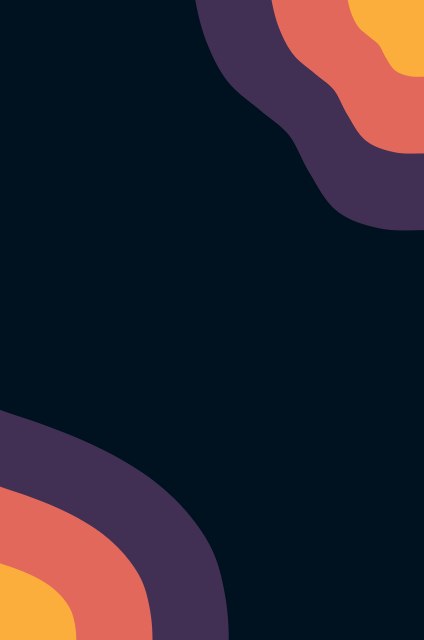
A Shadertoy shader for this background:

```glsl
// Two nests of wavy bands glow from opposite corners of a dark night field.
// Each nest is one polar outline, a smooth spline of radius over angle,
// repeated at one, two and three times the band width.

const vec3 NIGHT = vec3(0.000, 0.071, 0.125);
const vec3 PLUM  = vec3(0.259, 0.184, 0.329);
const vec3 CORAL = vec3(0.886, 0.408, 0.361);
const vec3 AMBER = vec3(0.984, 0.682, 0.235);

const vec2 PAGE = vec2(1.0, 1.5);      // page size, in page widths
const float BAND_WIDTH = 0.1798;       // in page widths
const float QUARTER_TURN = 1.5707963;
const int SPANS = 8;                   // spline spans per quarter turn

// Relative radii from the horizontal to the vertical edge,
// with one extra knot at each end to set the slope there.
const float UPPER_OUTLINE[11] = float[11](
    1.040, 1.0, 0.967, 0.928, 0.862, 0.833, 0.902, 0.993, 1.011, 1.0, 1.011);
const float LOWER_OUTLINE[11] = float[11](
    1.003, 1.0, 1.003, 1.007, 0.989, 0.966, 0.946, 0.940, 0.955, 1.0, 1.098);

// Catmull-Rom spline through the outline knots
float outlineRadius(float knots[11], float angle) {
    float s = clamp(angle / QUARTER_TURN, 0.0, 1.0) * float(SPANS);
    int i = min(int(s), SPANS - 1);
    float t = s - float(i);
    float a = knots[i], b = knots[i + 1], c = knots[i + 2], d = knots[i + 3];
    return b + 0.5 * t * (c - a + t * (2.0 * a - 5.0 * b + 4.0 * c - d
         + t * (3.0 * (b - c) + d - a)));
}

// Distance from the corner, counted in bands
float bandLevel(vec2 fromCorner, float knots[11]) {
    float angle = atan(fromCorner.y, fromCorner.x);
    return length(fromCorner) / (BAND_WIDTH * outlineRadius(knots, angle));
}

// Smooth coverage of everything inside a given band
float inside(float level, float edge, float pixel) {
    return clamp((edge - level) / pixel + 0.5, 0.0, 1.0);
}

void mainImage(out vec4 fragColor, in vec2 fragCoord) {
    vec2 p = fragCoord / iResolution.xy * PAGE;
    float pixel = 1.0 / (iResolution.x * BAND_WIDTH);

    // The nests never overlap, so the nearer one decides
    float level = min(bandLevel(PAGE - p, UPPER_OUTLINE),
                      bandLevel(p, LOWER_OUTLINE));

    // Paint from the outer band inward
    vec3 color = mix(NIGHT, PLUM, inside(level, 3.0, pixel));
    color = mix(color, CORAL, inside(level, 2.0, pixel));
    color = mix(color, AMBER, inside(level, 1.0, pixel));
    fragColor = vec4(color, 1.0);
}
```
